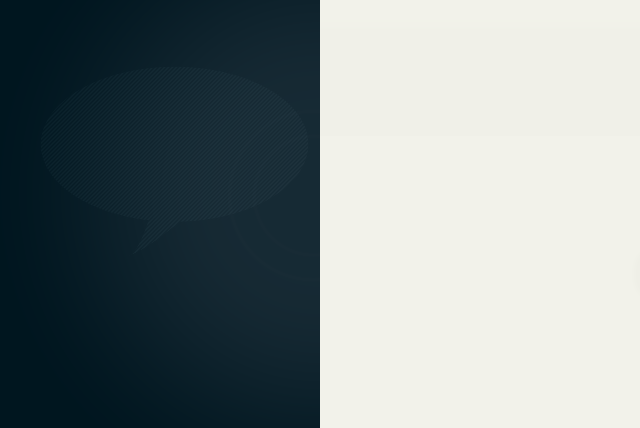
Reproduce this background procedurally as a Shadertoy shader.

```glsl
// Split backdrop: navy half with a hatched speech bubble, plain ivory half.
#define SEAM 0.75
#define GLOW_CENTER vec2(0.75, 0.55)
#define BUBBLE_CENTER vec2(0.409, 0.663)
#define BUBBLE_RADII vec2(0.3135, 0.181)
#define TAIL_TIP vec2(0.293, 0.400)
#define HATCH_PERIOD 0.0066
#define RING_CENTER vec2(0.735, 0.543)
#define NAVY_DARK vec3(0.000, 0.085, 0.122)
#define NAVY_LIGHT vec3(0.088, 0.163, 0.203)
#define HATCH_TINT vec3(0.028, 0.034, 0.034)
#define IVORY vec3(0.949, 0.950, 0.918)

// Antialiased coverage: 1 where the distance is negative.
float coverage(float d, float px) {
    return 1.0 - smoothstep(-0.5 * px, 0.5 * px, d);
}

// Approximate signed distance to an axis-aligned ellipse.
float ellipseDistance(vec2 p, vec2 radii) {
    float k = length(p / radii);
    return k * (k - 1.0) / max(length(p / (radii * radii)), 1e-4);
}

// Curved tail, swept between two edges that meet at the tip.
float tailMask(vec2 p, float px) {
    vec2 q = p - TAIL_TIP;
    float t = clamp(q.y / 0.085, 0.0, 1.25);
    float left = 0.055 * sqrt(t);
    float right = 0.131 * pow(t, 0.75);
    float d = max(left - q.x, q.x - right);
    return coverage(max(d, max(-q.y, q.y - 0.11)), px);
}

// Navy half: radial glow, faint rings and the hatched bubble.
vec3 navySide(vec2 p, float px) {
    float glow = 1.0 - smoothstep(0.20, 0.80, length(p - GLOW_CENTER));
    vec3 color = mix(NAVY_DARK, NAVY_LIGHT, glow);

    float ringRadius = length(p - RING_CENTER);
    for (int i = 0; i < 2; i++) {
        float d = abs(ringRadius - mix(0.139, 0.197, float(i))) - 0.004;
        color += 0.005 * coverage(d, px + 0.002);
    }

    float bubble = coverage(ellipseDistance(p - BUBBLE_CENTER, BUBBLE_RADII), px);
    bubble = max(bubble, tailMask(p, px));
    float phase = (p.x - p.y) * 0.70711 / HATCH_PERIOD;
    float hatch = 0.5 + 0.5 * cos(6.28319 * phase);
    return color + HATCH_TINT * hatch * bubble;
}

// Ivory half: a barely darker band in the upper third.
vec3 ivorySide(vec2 p, float px) {
    float band = coverage(0.682 - p.y, px) * (1.0 - smoothstep(0.92, 0.97, p.y));
    float smudge = coverage(ellipseDistance(p - vec2(1.51, 0.36), vec2(0.025, 0.05)), 0.02);
    return IVORY - vec3(0.008) * band - vec3(0.012) * smudge;
}

void mainImage(out vec4 fragColor, in vec2 fragCoord) {
    vec2 p = fragCoord / iResolution.xy * vec2(1.5, 1.0);
    float px = 1.5 / iResolution.x;
    float navy = coverage(p.x - SEAM, px);
    fragColor = vec4(mix(ivorySide(p, px), navySide(p, px), navy), 1.0);
}
```
